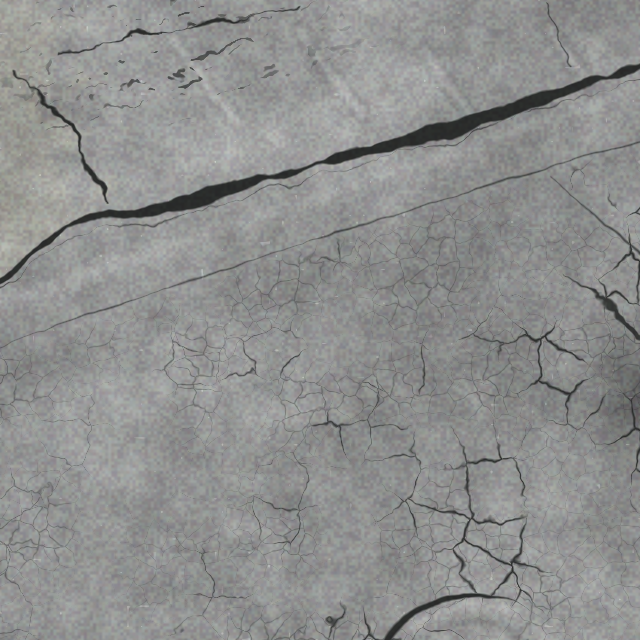
Write a Shadertoy shader that draws this texture.

```glsl
#define SOFT 0.0022
#define MID_GREY vec3(0.578, 0.582, 0.580)
#define PALE_CLAY vec3(0.625, 0.625, 0.600)
#define CRACK_DARK vec3(0.165, 0.172, 0.168)
#define GRAIN 0.115
#define MOTTLE 0.17
#define COARSE_CELLS 15.0
#define FINE_CELLS 34.0

float hash(vec2 p) {
    vec3 q = fract(p.xyx * vec3(0.1031, 0.1030, 0.0973));
    q += dot(q, q.yzx + 33.33);
    return fract((q.x + q.y) * q.z);
}

float noise(vec2 p) {
    vec2 i = floor(p), f = fract(p);
    f = f * f * (3.0 - 2.0 * f);
    return mix(mix(hash(i), hash(i + vec2(1, 0)), f.x),
               mix(hash(i + vec2(0, 1)), hash(i + vec2(1, 1)), f.x), f.y);
}

float fbm(vec2 p) {
    float sum = 0.0, amp = 0.5;
    for (int i = 0; i < 4; i++) {
        sum += amp * noise(p);
        p = mat2(1.6, 1.2, -1.2, 1.6) * p + 7.3;
        amp *= 0.5;
    }
    return sum / 0.9375;
}

// Distance to the nearest border between cellular noise cells
float cellBorder(vec2 p) {
    vec2 base = floor(p), near1 = vec2(9.0), near2 = vec2(9.0);
    for (int y = -1; y <= 1; y++)
    for (int x = -1; x <= 1; x++) {
        vec2 c = base + vec2(x, y);
        vec2 r = c + 0.1 + 0.8 * vec2(hash(c), hash(c + 71.7)) - p;
        if (dot(r, r) < dot(near1, near1)) { near2 = near1; near1 = r; }
        else if (dot(r, r) < dot(near2, near2)) near2 = r;
    }
    return 0.5 * (dot(near2, near2) - dot(near1, near1)) / max(length(near2 - near1), 0.01);
}

float ink(float dist, float width) {
    return 1.0 - smoothstep(width - SOFT, width + SOFT, dist);
}

float segment(vec2 p, vec2 a, vec2 b) {
    vec2 d = b - a;
    return length(p - a - d * clamp(dot(p - a, d) / dot(d, d), 0.0, 1.0));
}

float bump(float x, float center, float radius) {
    x = (x - center) / radius;
    return exp(-x * x);
}

void mainImage(out vec4 fragColor, in vec2 fragCoord) {
    vec2 p = fragCoord / iResolution.xy;
    vec2 wobble = vec2(fbm(p * 24.0), fbm(p * 24.0 + 40.0)) - 0.5;
    vec2 q = p + 0.035 * wobble;
    vec2 slanted = mat2(0.96, -0.28, 0.28, 0.96) * p;

    // Height above the main split, the seam and the pale ridge
    float split = p.y + 0.014 * wobble.y - 0.596 - 0.30 * p.x + 0.035 * bump(p.x, 0.0, 0.05)
                - 0.022 * bump(p.x, 0.13, 0.07) + 0.008 * bump(p.x, 0.70, 0.15);
    float seam = p.y + 0.010 * wobble.x - 0.46 - 0.35 * p.x + 0.03 * p.x * p.x;
    float ridge = p.y - 0.525 - 0.337 * p.x;
    float upper = smoothstep(-0.005, 0.01, split);
    float lower = 1.0 - smoothstep(-0.03, 0.0, seam);

    // Mottled surface with broad light and dark patches
    float patches = fbm(p * 5.0 + 3.0);
    float tone = MOTTLE * (patches - 0.5) + 0.13 * (fbm(p * 28.0) - 0.5);
    tone += 0.045 * bump(ridge, 0.0, 0.014) * (1.0 - upper);
    tone += 0.025 * bump(split, 0.06, 0.04);
    tone -= 0.025 * bump(seam, -0.05, 0.06);
    tone -= 0.12 * bump(length((p - vec2(1.0, 0.38)) * vec2(1.0, 0.6)), 0.0, 0.07);
    tone += 0.03 * bump(length(p - vec2(0.17, 0.24)), 0.0, 0.14);
    float clay = upper * (1.0 - smoothstep(0.08, 0.19, p.x + 0.3 * wobble.x + 0.4 * (p.y - 0.75)));

    // Worn diagonal ribs on the upper slab
    for (int i = 0; i < 4; i++) {
        float x = 0.27 + 0.195 * float(i);
        float y = 0.94 + 0.02 * sin(float(i) * 2.4);
        float rib = segment(p + 0.01 * wobble, vec2(x, y), vec2(x + 0.10, y - 0.13));
        tone += upper * (0.045 * bump(rib, 0.0, 0.006) - 0.03 * bump(rib, 0.012, 0.005));
    }

    // Network of dry cracks, opening and closing along its length
    float opening = smoothstep(0.36, 0.72, fbm(p * 9.0 + 17.0));
    float east = smoothstep(0.1, 0.75, p.x);
    float coarse = cellBorder(q * COARSE_CELLS) / COARSE_CELLS;
    float fine = cellBorder((q + 0.012 * wobble.yx) * FINE_CELLS) / FINE_CELLS;
    float cracks = lower * ink(coarse, mix(-0.0022, 0.0018, opening * (0.5 + 0.5 * east)));
    cracks = max(cracks, lower * 0.55 * ink(fine, mix(-0.0022, 0.0008, noise(p * 13.0 + 5.0))));

    // Short slanted scratches near the top
    float scratch = noise(slanted * vec2(22.0, 130.0) + 6.0 * wobble);
    cracks = max(cracks, 0.7 * smoothstep(0.80, 0.93, scratch) * smoothstep(0.10, 0.16, split)
           * bump(p.x, 0.27, 0.22));

    // Long splits
    float gape = 0.0045 + 0.008 * bump(p.x, 0.27, 0.09) + 0.0065 * bump(p.x, 0.73, 0.17)
               + 0.008 * (noise(vec2(p.x * 38.0, 2.0)) - 0.5);
    cracks = max(cracks, ink(abs(split), gape));
    cracks = max(cracks, 0.7 * ink(abs(split + 0.018 + 0.03 * wobble.x), 0.0035 * noise(p * 20.0) - 0.0015));
    cracks = max(cracks, 0.75 * ink(abs(seam), 0.0022 * noise(p * 17.0) - 0.0004));
    float top = segment(q, vec2(0.09, 0.915), vec2(0.46, 0.992));
    cracks = max(cracks, ink(top, 0.005 * noise(p * 18.0 + 9.0) - 0.0005));
    float left = min(segment(q, vec2(0.02, 0.89), vec2(0.11, 0.80)),
                     segment(q, vec2(0.11, 0.80), vec2(0.17, 0.68)));
    cracks = max(cracks, ink(left, 0.0005 + 0.004 * noise(p * 25.0)));
    cracks = max(cracks, 0.8 * ink(segment(q, vec2(0.85, 0.99), vec2(0.89, 0.90)), 0.001));
    float right = segment(p + 0.01 * wobble, vec2(0.86, 0.725), vec2(1.01, 0.595));
    cracks = max(cracks, 0.75 * ink(right, 0.002 * smoothstep(0.84, 1.0, p.x)));
    right = segment(q, vec2(0.88, 0.575), vec2(1.01, 0.465));
    cracks = max(cracks, 0.9 * ink(right, 0.006 * smoothstep(0.86, 1.02, p.x)));

    // Raised ring at the lower edge
    float ring = (length((p - vec2(0.74, -0.03) + 0.01 * wobble) / vec2(0.14, 0.10)) - 1.0) * 0.11;
    tone += 0.05 * bump(ring, -0.018, 0.010) - 0.06 * bump(ring, -0.045, 0.008);
    cracks = max(cracks, ink(abs(ring), 0.0045 - 0.006 * smoothstep(0.70, 0.86, p.x)));

    // Grain with a faint tint and rare bright specks
    vec3 grain = vec3(noise(p * 210.0), noise(p * 210.0 + 31.0), noise(p * 210.0 + 57.0)) - 0.5;
    grain = GRAIN * mix(vec3(grain.g), grain, 0.35);
    float speck = smoothstep(0.95, 1.0, noise(p * 95.0 + 13.0));
    vec3 color = mix(MID_GREY, PALE_CLAY, clay) + tone + grain + 0.12 * speck;
    color = mix(color, CRACK_DARK + 0.3 * grain, cracks);
    fragColor = vec4(clamp(color, 0.0, 1.0), 1.0);
}
```
